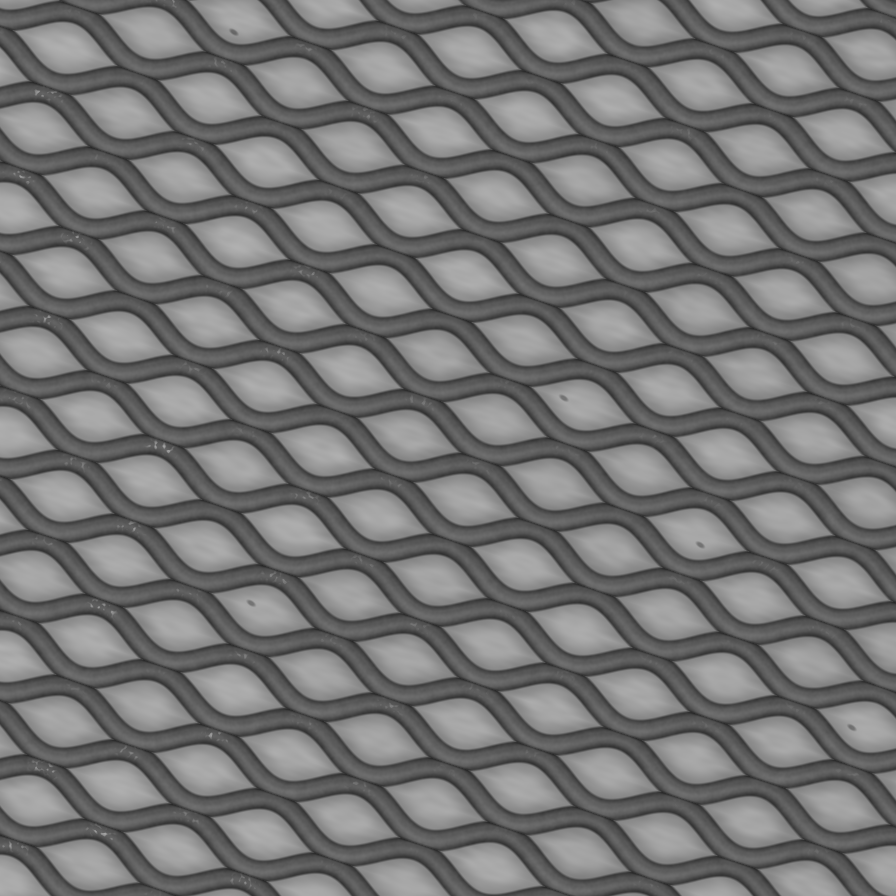
A WebGL 1 fragment shader for this texture:

```glsl
precision highp float;
// Expanded metal mesh: slanted wavy dark strands joined at nodes over a pale mottled backing.
uniform vec2 u_resolution;

// Lattice, in canvas units
const vec2 CELL_ORIGIN = vec2(0.489, 0.603);
const vec2 LONG_STEP = vec2(0.1605, -0.0549);
const vec2 SHORT_STEP = vec2(0.0329, 0.0891);
const float WAVE = 0.178;          // strand swing, in short steps
const float HALF_WIDTH = 0.0120;   // half strand thickness
const float EDGE_SOFT = 0.0018;

// Tones
const float EDGE_TONE = 0.225;
const float FACE_TONE = 0.335;
const float RIDGE_GAIN = 0.065;
const float BEND_GAIN = 0.025;
const float GLINT_GAIN = 0.34;
const float BACK_RIM = 0.525;
const float BACK_CENTER = 0.655;
const float SPECK_RARITY = 0.95;
const float TAU = 6.2831853;

vec2 hash2(vec2 p) {
  vec2 q = vec2(dot(p, vec2(127.1, 311.7)), dot(p, vec2(269.5, 183.3)));
  return fract(sin(q) * 43758.545);
}

float cornerSlope(vec2 cell, vec2 f, vec2 corner) {
  return dot(hash2(cell + corner) * 2.0 - 1.0, f - corner);
}

// Gradient noise, roughly -0.7 to 0.7
float noise(vec2 p) {
  vec2 i = floor(p), f = p - i;
  vec2 w = f * f * f * (f * (f * 6.0 - 15.0) + 10.0);
  float low = mix(cornerSlope(i, f, vec2(0.0)), cornerSlope(i, f, vec2(1.0, 0.0)), w.x);
  float high = mix(cornerSlope(i, f, vec2(0.0, 1.0)), cornerSlope(i, f, vec2(1.0)), w.x);
  return mix(low, high, w.y);
}

// Canvas position to lattice units along the long and short steps
vec2 toLattice(vec2 p) {
  float area = LONG_STEP.x * SHORT_STEP.y - LONG_STEP.y * SHORT_STEP.x;
  return vec2(p.x * SHORT_STEP.y - p.y * SHORT_STEP.x,
              p.y * LONG_STEP.x - p.x * LONG_STEP.y) / area;
}

float backingTone(vec2 uv, vec2 st, float clearance) {
  float tone = mix(BACK_RIM, BACK_CENTER, smoothstep(-0.002, 0.021, clearance));
  vec2 diagonal = vec2(st.x + st.y, st.x - st.y);
  vec2 id = floor(diagonal + 0.5);
  vec2 rnd = hash2(id);
  tone += 0.025 * (rnd.x - 0.5) + 0.02 * (0.5 - uv.x);
  tone += 0.035 * noise(st * vec2(7.0, 13.0)) + 0.025 * noise(uv * vec2(38.0, 70.0));

  // Rare dust specks
  vec2 spot = diagonal - id - 0.4 * (hash2(id + 9.0) - 0.5);
  float speck = 1.0 - smoothstep(0.015, 0.05, length(spot * vec2(1.0, 0.7)));
  return tone - 0.2 * speck * step(SPECK_RARITY, rnd.y);
}

// across: -1 to 1 over the strand; crest: 1 at its top bend, -1 at its bottom bend
float strandTone(vec2 uv, float across, float crest, float gap, vec2 node) {
  float tone = mix(EDGE_TONE, FACE_TONE, 1.0 - smoothstep(0.42, 0.95, abs(across)));
  float ridge = across + 0.12;
  tone += RIDGE_GAIN * exp(-9.0 * ridge * ridge) - BEND_GAIN * crest;
  tone *= mix(0.76, 1.0, smoothstep(0.0, 0.005, gap));
  tone += 0.03 * noise(uv * 90.0) + 0.02 * noise(uv * 260.0);

  // Worn, speckled top bends, stronger toward the left
  float wear = smoothstep(0.72, 1.0, crest) * exp(-5.0 * across * across);
  float grains = smoothstep(0.05, 0.4, noise(uv * 210.0 + node));
  float amount = hash2(node).x * mix(1.0, 0.2, smoothstep(0.05, 0.6, uv.x));
  return tone + GLINT_GAIN * wear * grains * amount;
}

void main() {
  vec2 uv = gl_FragCoord.xy / u_resolution.y;
  vec2 bend = 0.0025 * vec2(noise(uv * 5.0), noise(uv * 5.0 + 31.0));
  vec2 st = toLattice(uv - CELL_ORIGIN + bend);

  // Nearest two strands; neighbours swing in opposite directions
  float swing = cos(TAU * st.x);
  float slope = WAVE * TAU * sin(TAU * st.x) * length(SHORT_STEP) / length(LONG_STEP);
  float toCanvas = length(SHORT_STEP) / sqrt(1.0 + slope * slope);
  float nearest = 10.0, second = 10.0, side = 0.0, crest = 0.0, row = 0.0;
  for (int i = -1; i <= 1; i++) {
    float k = floor(st.y * 2.0) + float(i);
    float direction = 1.0 - 2.0 * mod(k, 2.0);
    float offset = (st.y - 0.5 * (k + 0.5) - WAVE * direction * swing) * toCanvas;
    float d = abs(offset);
    if (d < nearest) {
      second = nearest;
      nearest = d;
      side = offset;
      crest = direction * swing;
      row = k;
    } else {
      second = min(second, d);
    }
  }

  vec2 node = vec2(floor(st.x + 0.5 - 0.5 * mod(row, 2.0)), row);
  float metal = strandTone(uv, side / HALF_WIDTH, crest, second - nearest, node);
  float clearance = nearest - HALF_WIDTH;
  float soft = max(EDGE_SOFT, 0.75 / u_resolution.y);
  float tone = mix(metal, backingTone(uv, st, clearance), smoothstep(-soft, soft, clearance));
  gl_FragColor = vec4(vec3(tone), 1.0);
}
```
